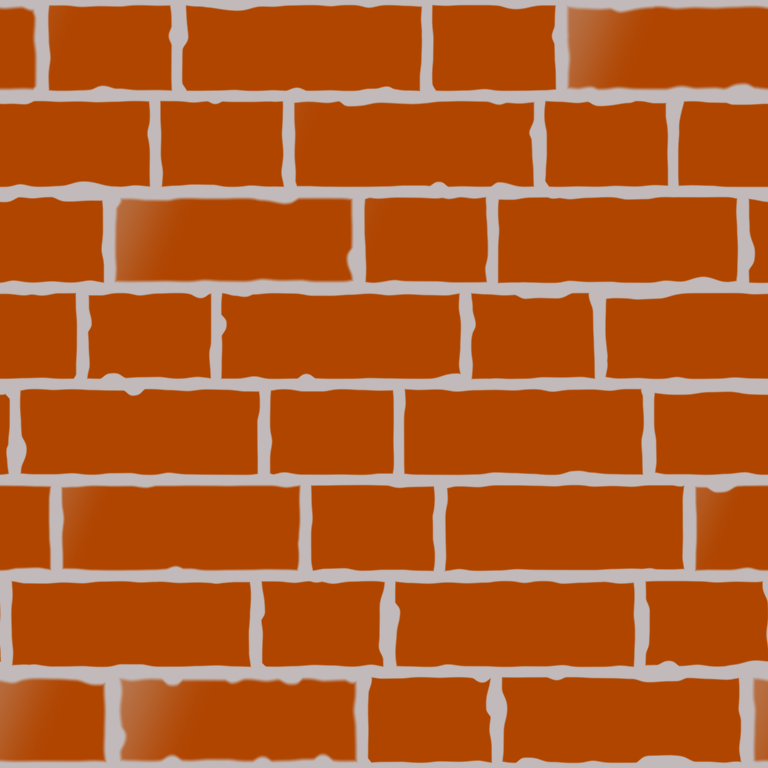
Give the GLSL for this texture, as a Shadertoy shader.

```glsl
// Brick wall: eight courses of alternating short and long bricks in pale mortar.
// Each course is shifted; noise roughens every brick edge on its own, and a
// few hashed bricks fade to mortar at their upper left. One unit = one course.

float hash(vec2 p) {
    return fract(sin(dot(p, vec2(127.1, 311.7))) * 43758.5453);
}

float noise(float t, float seed) {
    float i = floor(t), f = fract(t);
    return mix(hash(vec2(i, seed)), hash(vec2(i + 1.0, seed)), f * f * (3.0 - 2.0 * f));
}

// How far the mortar reaches over one brick edge: fine ripple and rare bulges
float mortarInset(float t, float seed) {
    float ripple = noise(t * 5.0, seed);
    float bulge = smoothstep(0.72, 1.0, noise(t * 3.2 + 7.0, seed + 0.37));
    return 0.042 + 0.028 * ripple * ripple + 0.055 * bulge;
}

void mainImage(out vec4 fragColor, in vec2 fragCoord) {
    const vec3 brickColor = vec3(0.69, 0.27, 0.0);
    const vec3 mortarColor = vec3(0.76, 0.73, 0.73);
    const float period = 4.0;
    const float shortLength = 1.396;
    // Start of the short brick in each course, as a share of the period
    const float shift[8] = float[8](0.945, 0.667, 0.797, 0.690, 0.214, 0.935, 0.404, 0.112);

    // Find the brick and the position inside it
    vec2 wall = fragCoord / iResolution.y * 8.0;
    float course = mod(floor(wall.y), 8.0);
    float along = wall.x - period * shift[int(course)];
    float pair = mod(floor(along / period), 2.0);
    along = mod(along, period);
    float isLong = step(shortLength, along);
    vec2 size = vec2(mix(shortLength, period - shortLength, isLong), 1.0);
    vec2 p = vec2(along - isLong * shortLength, fract(wall.y));
    vec2 brick = vec2(pair * 2.0 + isLong, course);

    // Distance to the four uneven edges
    float seed = brick.x * 4.0 + course * 16.0;
    vec2 low = p - vec2(mortarInset(p.y, seed), mortarInset(p.x, seed + 1.0));
    vec2 high = size - p - vec2(mortarInset(p.y, seed + 2.0), mortarInset(p.x, seed + 3.0));
    vec2 nearest = min(low, high);
    float edge = min(nearest.x, nearest.y);

    // Worn bricks have softer edges and a pale slanting fade
    float wear = smoothstep(0.68, 1.0, hash(brick + 3.7));
    float softness = max(mix(0.022, 0.06, wear), 8.0 / iResolution.y);
    float slant = (p.x + 0.4 * (1.0 - p.y)) / (0.4 + 0.8 * wear);
    float fade = 0.42 * sqrt(wear) * smoothstep(1.0, 0.0, slant);

    vec3 face = mix(brickColor, mortarColor, fade);
    fragColor = vec4(mix(mortarColor, face, smoothstep(0.0, softness, edge)), 1.0);
}
```
